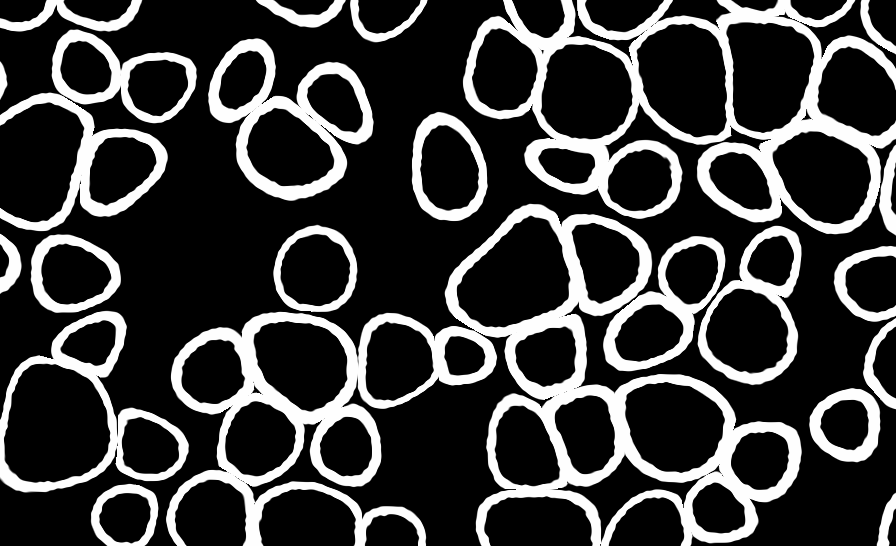
This pattern is drawn by a WebGL 1 fragment shader. Its source:

```glsl
precision highp float;
// Loose packing of irregular white rings on black, like cell walls.
// Discs of varied radius sit on a jittered brick lattice; a power diagram picks
// the owner of each point and smoothly trims its disc against the neighbours.
uniform vec2 u_resolution;

const float SPACING = 0.163;      // lattice step, in canvas heights
const float EMPTY_SHARE = 0.17;   // share of lattice sites without a ring
const float ROUNDING = 110.0;     // higher gives sharper trimmed corners
const float CONTACT = 0.007;      // overlap of walls that touch
const float TAU = 6.2831853;
const vec3 BACKGROUND = vec3(0.0);
const vec3 WALL = vec3(0.995);

vec2 hash2(vec2 p, float salt) {
  vec3 q = fract(vec3(p.xyx + salt) * vec3(0.1031, 0.1030, 0.0973));
  q += dot(q, q.yzx + 33.33);
  return fract((q.xx + q.yz) * q.zy);
}

bool isEmpty(vec2 id) {
  return hash2(id, 71.3).x < EMPTY_SHARE;
}

// Centre in xy, radius in z.
vec3 discAt(vec2 id) {
  vec2 jitter = (hash2(id, 11.7) - 0.5) * 0.52;
  vec2 brick = vec2(0.5 * mod(id.y, 2.0), 0.0);
  vec2 size = hash2(id, 37.1);
  float radius = mix(0.066, 0.099, size.x) + 0.034 * step(0.87, size.y);
  return vec3((id + 0.5 + brick + jitter) * SPACING, radius);
}

float powerDistance(vec2 p, vec3 disc) {
  vec2 d = p - disc.xy;
  return dot(d, d) - disc.z * disc.z;
}

// Broad bends that make the discs uneven.
vec2 bend(vec2 p) {
  return 0.011 * vec2(sin(19.0 * p.y + 2.0 * sin(7.0 * p.x)),
                      sin(17.0 * p.x + 2.0 * sin(9.0 * p.y) + 1.3));
}

// Fine raggedness of the edges, from -1 to 1.
float ragged(vec2 p) {
  float a = sin(150.0 * p.x + 2.5 * sin(67.0 * p.y));
  float b = sin(171.0 * p.y + 2.5 * sin(59.0 * p.x));
  float c = sin(260.0 * (p.x + p.y) + 2.0 * sin(93.0 * (p.x - p.y)));
  return (a + b + c) / 3.0;
}

// Depth below the rim of a slightly oval, lobed disc.
float lobedDepth(vec2 p, vec3 disc, vec2 phase) {
  vec2 d = p - disc.xy;
  float angle = atan(d.y, d.x);
  float lobes = 0.09 * cos(2.0 * angle + TAU * phase.x)
              + 0.04 * cos(3.0 * angle + TAU * phase.y);
  return disc.z - length(d) * (1.0 + lobes);
}

vec2 findOwner(vec2 p, vec2 base) {
  vec2 owner = base;
  float nearest = 1e5;
  for (int j = -2; j <= 2; j++) {
    for (int i = -2; i <= 2; i++) {
      vec2 id = base + vec2(float(i), float(j));
      float d = powerDistance(p, discAt(id));
      if (!isEmpty(id) && d < nearest) {
        nearest = d;
        owner = id;
      }
    }
  }
  return owner;
}

// Smooth minimum of the disc depth and the distances to all neighbours.
float trimmedDepth(vec2 p, vec2 base, vec2 owner) {
  vec3 disc = discAt(owner);
  float own = powerDistance(p, disc);
  float sum = exp(-ROUNDING * lobedDepth(p, disc, hash2(owner, 53.9)));
  for (int j = -2; j <= 2; j++) {
    for (int i = -2; i <= 2; i++) {
      vec2 id = base + vec2(float(i), float(j));
      if (isEmpty(id) || distance(id, owner) < 0.5) continue;
      vec3 other = discAt(id);
      float border = (powerDistance(p, other) - own)
                   / (2.0 * distance(other.xy, disc.xy));
      sum += exp(-ROUNDING * (border + CONTACT));
    }
  }
  return -log(sum) / ROUNDING;
}

void main() {
  vec2 canvas = gl_FragCoord.xy / u_resolution.y;
  vec2 p = canvas + bend(canvas) + 2.0;
  vec2 base = floor(p / SPACING);
  vec2 owner = findOwner(p, base);
  float depth = trimmedDepth(p, base, owner);

  // Wall: a band of varied thickness just inside the rim.
  float thickness = mix(0.014, 0.022, hash2(owner, 91.7).x);
  float outer = depth + 0.0014 * ragged(canvas);
  float inner = thickness - depth + 0.0022 * ragged(canvas.yx + 0.37);
  float soft = 0.7 / u_resolution.y;
  float wall = smoothstep(-soft, soft, min(outer, inner));
  gl_FragColor = vec4(mix(BACKGROUND, WALL, wall), 1.0);
}
```
